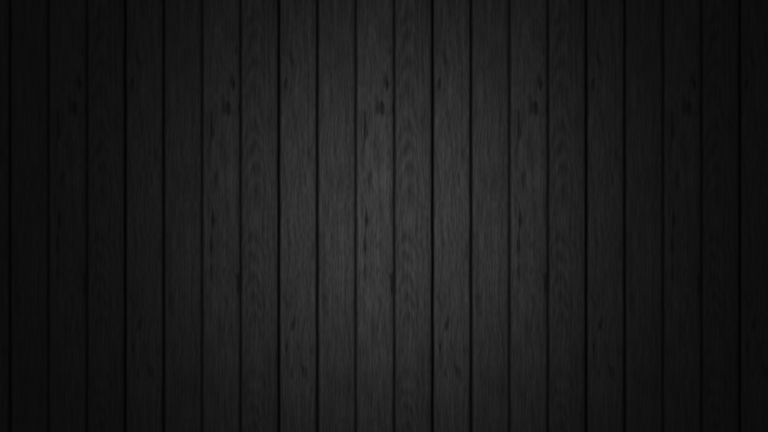
Reproduce this texture procedurally as a Shadertoy shader.

```glsl
// Dark vertical wooden planks lit by a soft glow in the middle.
// Stretched gradient noise makes the grain, which repeats every four planks;
// narrow Gaussian grooves separate the planks and a wide one forms the glow.

vec2 gradientAt(vec2 cell) {
    float angle = 6.2832 * fract(sin(dot(cell, vec2(127.1, 311.7))) * 43758.5);
    return vec2(cos(angle), sin(angle));
}

float gradientNoise(vec2 p) {
    vec2 i = floor(p), f = fract(p);
    vec2 u = f * f * f * (f * (f * 6.0 - 15.0) + 10.0);
    float a = dot(gradientAt(i), f);
    float b = dot(gradientAt(i + vec2(1, 0)), f - vec2(1, 0));
    float c = dot(gradientAt(i + vec2(0, 1)), f - vec2(0, 1));
    float d = dot(gradientAt(i + vec2(1, 1)), f - vec2(1, 1));
    return mix(mix(a, b, u.x), mix(c, d, u.x), u.y);
}

// Relative brightness of the wood; q is measured in plank widths
float woodGrain(vec2 q, float kind) {
    vec2 seed = vec2(37.0, 19.0) * (kind + 1.0);
    float warp = gradientNoise(q * vec2(1.5, 0.7) + seed);
    q.x += 0.08 * warp;

    // Long fibres, short fibres and fine pores
    float grain = 0.13 * gradientNoise(q * vec2(7.0, 0.35) + seed);
    grain += 0.22 * gradientNoise(q * vec2(14.0, 1.3) + seed.yx);
    grain += 0.16 * gradientNoise(q * vec2(23.0, 5.0) + seed + 71.0);

    // Arched growth rings on one plank of the four
    float across = q.x - 0.36;
    float rings = sin(9.0 * (q.y + 9.0 * across * across + 0.9 * warp));
    float arch = exp(-14.0 * across * across) * step(1.5, kind) * step(kind, 2.5);
    grain += 0.09 * rings * arch;

    // Dark worn flecks on every other plank
    float fleck = gradientNoise(q * vec2(6.0, 1.6) + seed + 13.0);
    float patches = smoothstep(-0.1, 0.35, gradientNoise(q * vec2(1.3, 0.4) + seed));
    grain -= 0.35 * smoothstep(0.15, 0.45, fleck) * patches * mod(kind, 2.0);
    return 1.0 + grain;
}

void mainImage(out vec4 fragColor, in vec2 fragCoord) {
    vec2 p = fragCoord / iResolution.x;
    vec2 q = vec2(p.x * 20.0 - 0.26, p.y * 20.0);
    float kind = mod(floor(q.x), 4.0);
    float along = fract(q.x);

    // Glow centred on the canvas, a little taller than wide
    vec2 fromCentre = p - vec2(0.51, 0.5 * iResolution.y / iResolution.x);
    fromCentre.y *= 0.88;
    float light = 0.045 + 0.172 * exp(-dot(fromCentre, fromCentre) / 0.08);

    // Wood with a slight tint for each plank
    float shade = light * woodGrain(vec2(along, q.y), kind);
    shade *= 1.0 + 0.04 * cos(kind * 2.4 - 2.0);

    // Grooves: every fourth is deepest, with a faint lit edge beside it
    float seam = floor(q.x + 0.5);
    float offset = q.x - seam;
    float depth = 0.52 + 0.36 * pow(0.5 + 0.5 * cos(1.5708 * (seam - 3.3)), 2.0);
    float wobble = 0.012 * gradientNoise(vec2(seam, q.y * 0.8));
    float groove = exp(-pow((offset + wobble) / 0.042, 2.0));
    float edge = exp(-pow((offset - 0.09) / 0.035, 2.0));
    shade *= 1.0 - depth * groove;
    shade *= 1.0 - 0.14 * exp(-abs(offset) * 12.0) + 0.08 * edge;

    fragColor = vec4(vec3(clamp(shade, 0.0, 1.0)), 1.0);
}
```
